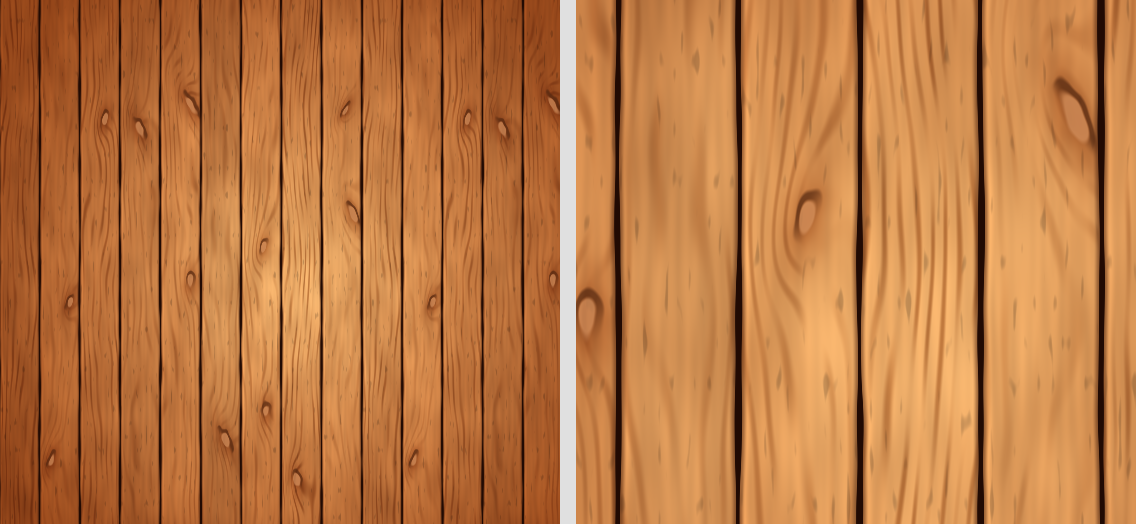
Left, the full canvas; right, a detail of the centre.
This texture is drawn by a Shadertoy shader. Its source:

```glsl
// Upright wooden planks under a warm pool of light, split by thin dark seams.
// Each plank gets ring contours of a warped height field, bent around hashed
// knots; plank characters recur every nine boards, as in printed panelling.

const float PLANKS = 13.9;        // planks across the canvas
const float SEAM_SHIFT = 0.02;    // seam offset, in plank widths
const float CYCLE = 9.0;          // planks before characters recur
const float SEAM_HALF = 0.022;    // mean half width of a seam
const float KNOT_SPACING = 4.35;  // height of one knot slot, in plank widths
const int KNOT_SLOTS = 3;
const float KNOT_CHANCE = 0.68;
const vec2 KNOT_SIZE = vec2(0.12, 0.27);
const vec2 LIGHT_CENTER = vec2(0.54, 0.47);

const vec3 WOOD_LIGHT = vec3(0.90, 0.65, 0.39);
const vec3 WOOD_MID = vec3(0.76, 0.47, 0.25);
const vec3 WOOD_DARK = vec3(0.57, 0.27, 0.10);
const vec3 GRAIN_TINT = vec3(0.74, 0.61, 0.48);
const vec3 KNOT_TINT = vec3(0.72, 0.53, 0.37);
const vec3 KNOT_CORE = vec3(0.84, 0.58, 0.38);
const vec3 BARK = vec3(0.32, 0.15, 0.06);
const vec3 SEAM = vec3(0.13, 0.04, 0.01);

// Grain contrast of the nine plank characters
const float GRAIN[9] = float[9](0.9, 0.15, 0.8, 0.3, 0.45, 0.35, 0.5, 1.0, 0.12);

vec2 hash2(vec2 p) {
    vec3 h = fract(p.xyx * vec3(0.1031, 0.1030, 0.0973));
    h += dot(h, h.yzx + 33.33);
    return fract((h.xx + h.yz) * h.zy);
}

float cornerSlope(vec2 cell, vec2 offset) {
    float angle = 6.2832 * hash2(cell).x;
    return dot(vec2(cos(angle), sin(angle)), offset);
}

float gradientNoise(vec2 p) {
    vec2 i = floor(p), f = p - i;
    vec2 u = f * f * f * (f * (f * 6.0 - 15.0) + 10.0);
    vec2 e = vec2(1.0, 0.0);
    return mix(mix(cornerSlope(i, f), cornerSlope(i + e, f - e), u.x),
               mix(cornerSlope(i + e.yx, f - e.yx), cornerSlope(i + 1.0, f - 1.0), u.x), u.y);
}

// Light falling off from a bright center to the corners
vec3 litWood(vec2 p) {
    float r = length((p - LIGHT_CENTER) * vec2(1.0, 0.9));
    vec3 wood = mix(WOOD_LIGHT, WOOD_MID, smoothstep(0.0, 0.36, r));
    return mix(wood, WOOD_DARK, smoothstep(0.28, 0.68, r));
}

vec3 plankColor(vec2 q, float kind, vec3 wood) {
    vec2 seed = vec2(kind * 37.0, kind * 11.0);
    float strength = GRAIN[int(kind)];
    float rings = q.x * mix(4.0, 7.5, strength)
                + 3.2 * gradientNoise(q * vec2(0.9, 0.22) + seed)
                + 0.5 * gradientNoise(q * vec2(3.0, 0.9) + seed);
    float halo = 0.0, core = 0.0, rim = 0.0;

    // Knots: one candidate per slot, tilted and roughened
    for (int i = 0; i < KNOT_SLOTS; i++) {
        vec2 slot = vec2(kind + 3.0, float(i) + 17.0);
        vec2 place = hash2(slot), trait = hash2(slot + 51.0);
        float present = step(trait.x, KNOT_CHANCE);
        vec2 d = q - vec2(0.2 + 0.6 * place.x,
                          (float(i) + 0.15 + 0.7 * place.y) * KNOT_SPACING);
        d.x += (trait.y - 0.5) * 0.9 * d.y;
        float e = length(d / (KNOT_SIZE * mix(0.7, 1.2, trait.y)));
        rings += present * 2.2 * exp(-0.16 * e * e);
        e += 0.45 * gradientNoise(q * vec2(7.0, 4.0) + seed);
        float side = smoothstep(-0.1, 0.1, d.x * (trait.y - 0.5) * 4.0 + d.y * 0.4);
        halo += present * exp(-0.35 * e * e);
        core += present * (1.0 - smoothstep(0.45, 0.75, e));
        rim += present * side * (1.0 - smoothstep(0.1, 0.35, abs(e - 0.85)));
    }

    // Ring lines, faded where they break up or grow too fine
    float wave = abs(fract(rings) - 0.5) * 2.0;
    float broken = smoothstep(-0.35, 0.3, gradientNoise(q * vec2(4.0, 0.7) + seed + 70.0));
    float fine = 1.0 - smoothstep(0.35, 0.8, fwidth(rings));
    float line = smoothstep(0.45, 0.95, wave) * broken * fine;

    // Fibres, pores and broad stains
    float fibre = gradientNoise(q * vec2(13.0, 0.9) + seed + 20.0);
    float pore = smoothstep(0.32, 0.55, gradientNoise(q * vec2(16.0, 3.0) + seed + 40.0));
    float stain = gradientNoise(q * vec2(1.1, 0.45) + seed + 90.0)
                + 0.5 * gradientNoise(q * vec2(2.5, 1.3) + seed + 30.0);
    wood *= 1.0 + 0.08 * (hash2(seed + 5.0).x - 0.5) + 0.09 * fibre;
    wood *= 1.0 + stain * vec3(0.12, 0.17, 0.22);
    wood *= mix(vec3(1.0), GRAIN_TINT, line * mix(0.25, 0.85, strength));
    wood *= 1.0 - 0.18 * pore;

    wood *= mix(vec3(1.0), KNOT_TINT, min(halo, 1.0) * 0.75);
    wood = mix(wood, KNOT_CORE, min(core, 1.0) * 0.65);
    return mix(wood, BARK, min(rim, 1.0) * 0.7);
}

void mainImage(out vec4 fragColor, in vec2 fragCoord) {
    vec2 uv = fragCoord / iResolution.xy;
    vec2 q = fragCoord / iResolution.x * PLANKS + vec2(SEAM_SHIFT, 0.0);
    float pixel = PLANKS / iResolution.x;
    float kind = mod(floor(q.x), CYCLE);
    vec3 color = plankColor(vec2(fract(q.x), q.y), kind, litWood(uv));

    // Seams wander and change width along their length
    float seamId = floor(q.x + 0.5);
    float row = mod(seamId, CYCLE) * 23.0 + 0.5;
    float wander = 0.018 * gradientNoise(vec2(q.y * 0.7, row));
    float halfWidth = SEAM_HALF * (1.0 + 0.8 * gradientNoise(vec2(q.y * 1.6, row + 9.0)));
    float side = q.x - seamId - wander;
    float gap = abs(side) - halfWidth;
    color *= 1.0 + 0.12 * smoothstep(0.09, 0.03, gap) * step(0.0, side);
    color = mix(color, BARK, 0.55 * (1.0 - smoothstep(0.0, 0.05, gap)));
    color = mix(color, SEAM, 1.0 - smoothstep(-0.5 * pixel, 0.5 * pixel, gap));
    fragColor = vec4(clamp(color, 0.0, 1.0), 1.0);
}
```
